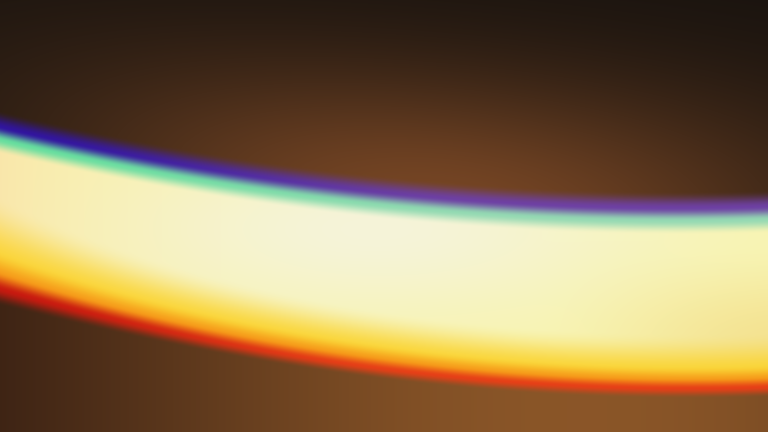
A Shadertoy shader for this background:

```glsl
// A curved band of sunlight, split into spectral fringes, across a warm brown wall.

// Height of a shallow arc whose lowest point is at vertex
float arc(float x, vec2 vertex, float bend) {
    float dx = x - vertex.x;
    return vertex.y + bend * dx * dx;
}

// Brown wall, lit softly above and below the band
vec3 wallColor(vec2 p, float above) {
    float dx = p.x - 1.02;
    float upperGlow = exp(-above * above / 0.1 - dx * dx / 0.8);
    vec3 upper = mix(vec3(0.09, 0.07, 0.055), vec3(0.46, 0.27, 0.14), upperGlow);

    dx = p.x - 1.35;
    float lowerGlow = exp(-dx * dx / 1.7);
    vec3 lower = mix(vec3(0.09, 0.04, 0.04), vec3(0.54, 0.335, 0.155), lowerGlow);
    return mix(lower, upper, smoothstep(-0.2, -0.1, above));
}

// Pale core of the band, whitest near the middle
vec3 coreColor(vec2 p) {
    vec2 q = (p - vec2(0.86, 0.47)) / vec2(0.65, 0.2);
    vec3 core = mix(vec3(0.97, 0.955, 0.68), vec3(0.96, 0.955, 0.85), exp(-dot(q, q)));
    core = mix(core, vec3(0.98, 0.89, 0.66), 0.8 * exp(-p.x * 5.0));
    float corner = smoothstep(1.2, 1.85, p.x) * smoothstep(0.45, 0.2, p.y);
    return mix(core, vec3(0.95, 0.86, 0.52), 0.75 * corner);
}

void mainImage(out vec4 fragColor, in vec2 fragCoord) {
    vec2 p = fragCoord / iResolution.y;
    p.x *= 1.7778 * iResolution.y / iResolution.x;

    // Signed heights over the two edges; the lower one blurs toward the left
    float upperEdge = p.y - arc(p.x, vec2(1.574, 0.505), 0.0756);
    float blur = 1.0 + 0.7 * exp(-2.5 * p.x);
    float lowerEdge = (p.y - arc(p.x, vec2(1.597, 0.102), 0.0907)) / blur;

    vec3 wall = wallColor(p, upperEdge);

    // Warm fringe: red, orange, yellow, then the core
    vec3 red = mix(vec3(0.78, 0.1, 0.06), vec3(0.9, 0.25, 0.09), smoothstep(0.0, 0.9, p.x));
    vec3 color = mix(wall, red, smoothstep(-0.024, 0.0, lowerEdge));
    color = mix(color, vec3(0.96, 0.58, 0.09), smoothstep(-0.002, 0.022, lowerEdge));
    color = mix(color, vec3(0.98, 0.83, 0.2), smoothstep(0.012, 0.05, lowerEdge));
    color = mix(color, coreColor(p), smoothstep(0.03, 0.125, lowerEdge));

    // Cool fringe: green, violet, then back to the wall
    vec3 green = mix(vec3(0.4, 0.87, 0.62), vec3(0.58, 0.85, 0.7), smoothstep(0.0, 1.2, p.x));
    vec3 violet = mix(vec3(0.19, 0.08, 0.62), vec3(0.43, 0.25, 0.64), smoothstep(0.0, 1.1, p.x));
    color = mix(color, green, smoothstep(-0.048, -0.014, upperEdge));
    color = mix(color, violet, smoothstep(-0.017, 0.015, upperEdge));
    color = mix(color, wall, smoothstep(0.012, 0.052, upperEdge));

    fragColor = vec4(color, 1.0);
}
```
